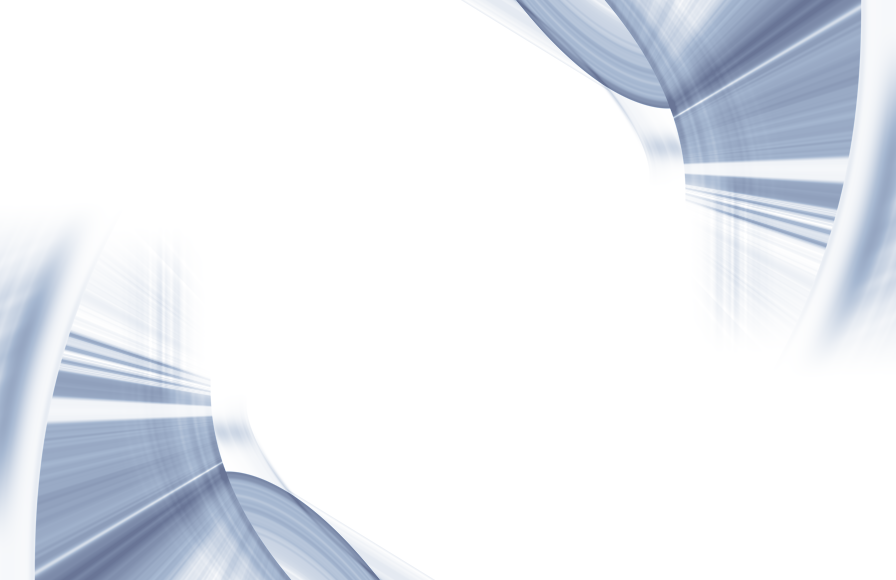
Write a WebGL 2 fragment shader that draws this background.

```glsl
#version 300 es
precision highp float;
// Two opposed corners of swept, glassy blue ribbons on a white page.
// One corner is built from curved edges, a fan of rays and streak noise,
// then turned half a revolution about the centre to give the other.
uniform vec2 u_resolution;
out vec4 fragColor;

const vec3 PAPER = vec3(1.0);
const vec3 STEEL = vec3(0.65, 0.72, 0.82);
const vec3 SLATE = vec3(0.41, 0.46, 0.59);
const vec2 FOCUS = vec2(0.53, 0.29);   // point the fan rays aim at
const float RAY_FREQ = 17.0;           // streaks per radian in the fan
const float GRAIN_FREQ = 30.0;         // streaks per unit along the edges
const float RAY_CONTRAST = 0.42;
const float GLEAM_ANGLE = -0.535;      // thin bright ray
const float SHADE_ANGLE = -0.65;       // darkest ray
const float FAN_TOP = 0.335;           // angle where the solid fan ends

float hash(float n) { return fract(sin(n * 127.1) * 43758.5453); }

float noise(float x) {
  float i = floor(x), f = fract(x);
  return mix(hash(i), hash(i + 1.0), f * f * (3.0 - 2.0 * f));
}

// Fine parallel streaks, centred on zero
float streaks(float u) {
  return 0.45 * noise(u) + 0.33 * noise(u * 2.7 + 9.0) + 0.22 * noise(u * 6.1 + 31.0) - 0.5;
}

float bell(float x, float centre, float width) {
  float k = (x - centre) / width;
  return exp(-k * k);
}

float inside(float d) {
  float px = 0.8 / u_resolution.y;
  return smoothstep(-px, px, d);
}

// Edge curves of the corner
float rimEdge(float y) { return 0.06 + 0.43 * pow(max(y, 0.0), 2.3); }
float fanEdge(float y) { float d = max(0.33 - y, 0.0); return 0.363 + 1.28 * d * d; }
float strandEdge(float y) { return 0.425 + 1.62 * pow(max(0.30 - y, 0.0), 1.62); }
float sailTop(float x) { return 0.187 - 2.0 * pow(max(x - 0.395, 0.0), 1.76); }

// Converging rays crossed by streaks that follow the right edge
float fanInk(vec2 p, float r) {
  float a = atan(p.y - FOCUS.y, FOCUS.x - p.x);
  float nearEdge = 1.0 - smoothstep(0.02, 0.2, r);
  float ink = 0.57 + 0.36 * bell(a, SHADE_ANGLE, 0.10);
  ink -= 0.42 * (1.0 - smoothstep(-1.02, -0.78, a)) * smoothstep(0.01, 0.12, r);
  ink += RAY_CONTRAST * streaks(a * RAY_FREQ) * (1.0 - 0.6 * nearEdge);
  ink += 0.45 * streaks(r * GRAIN_FREQ + 4.0) * nearEdge;
  ink -= 0.5 * bell(a, GLEAM_ANGLE, 0.010);
  ink += 0.12 * bell(a, 0.11, 0.05);
  // White gap, then separate rays, then a faint veil
  float gap = smoothstep(-0.06, -0.03, a) * (1.0 - smoothstep(0.045, 0.07, a));
  ink *= 1.0 - 0.85 * gap;
  float rays = 0.5 + 0.5 * cos((a - 0.315) * 6.2832 / 0.055);
  ink = mix(ink, 0.12 + 0.5 * rays * rays + 0.4 * streaks(a * 40.0), smoothstep(0.155, 0.175, a));
  float veil = 0.07 + 0.2 * streaks(a * 24.0);
  ink = mix(ink, veil, smoothstep(FAN_TOP - 0.01, FAN_TOP + 0.01, a));
  // Plaid where the edge streaks climb past the rays
  float plaid = bell(r, 0.075, 0.045) * smoothstep(0.30, 0.36, p.y);
  ink += plaid * (0.10 + 0.5 * streaks(r * 36.0 + 2.0));
  ink += 0.14 * bell(r, 0.006, 0.008) * (1.0 - smoothstep(0.2, 0.33, p.y));
  float melt = smoothstep(0.24, 0.38, p.y);
  ink *= mix(1.0, smoothstep(0.0, 0.10, r), melt);
  return max(ink, 0.0) * (1.0 - smoothstep(0.46, 0.62, p.y));
}

// Pale outer rim with a blue core and a soft haze behind it
float rimInk(vec2 p, float d) {
  float core = bell(d, 0.070, 0.027) * smoothstep(0.04, 0.28, p.y);
  float haze = smoothstep(0.06, 0.11, d) * smoothstep(0.1, 0.3, p.y);
  float ink = 0.53 * core + haze * (0.25 + 0.3 * streaks(p.y * 9.0 + d * 5.0));
  ink += 0.05 + 0.14 * streaks(d * GRAIN_FREQ) * (0.3 + core + haze);
  ink += 0.10 * bell(d, 0.004, 0.006);
  return max(ink, 0.0) * (1.0 - smoothstep(0.42, 0.66, p.y));
}

float cornerInk(vec2 p) {
  float rim = rimEdge(p.y) - p.x;
  float fan = fanEdge(p.y) - p.x;
  float strand = strandEdge(p.y) - p.x;
  float sail = sailTop(p.x) - p.y;

  // Faint wedge trailing along the bottom
  float wedge = 0.16 - 0.615 * (p.x - 0.49) - p.y;
  float tail = 0.16 + 0.4 * streaks(wedge * 40.0) + 0.12 * bell(wedge, 0.0, 0.004);
  float ink = max(tail, 0.0) * inside(wedge) * inside(-strand) * inside(p.x - 0.47);

  // Translucent strand and its outline
  float film = 0.20 * exp(-max(strand, 0.0) / 0.02) + 0.26 * bell(p.y, 0.255, 0.022);
  film *= 1.0 + 1.6 * streaks(strand * 45.0);
  ink = mix(ink, film * (1.0 - smoothstep(0.25, 0.33, p.y)), inside(strand));

  // Sail with streaks parallel to its upper arc
  float cloth = 0.56 - 0.42 * smoothstep(0.07, 0.13, sail) + 0.5 * streaks(sail * 38.0 + 7.0);
  cloth += 0.25 * bell(sail, 0.004, 0.007);
  ink = mix(ink, cloth, inside(sail));
  ink += 0.22 * bell(strand, 0.0, 0.004) * (1.0 - smoothstep(0.16, 0.27, p.y));

  ink = mix(ink, fanInk(p, fan), inside(fan));
  return mix(ink, rimInk(p, rim), inside(rim));
}

void main() {
  vec2 size = vec2(u_resolution.x / u_resolution.y, 1.0);
  vec2 p = gl_FragCoord.xy / u_resolution.y;
  if (p.x > 0.5 * size.x) p = size - p;
  float ink = clamp(cornerInk(p), 0.0, 1.0);
  vec3 colour = mix(PAPER, STEEL, min(ink * 2.0, 1.0));
  colour = mix(colour, SLATE, max(ink * 2.0 - 1.0, 0.0));
  fragColor = vec4(colour, 1.0);
}
```
